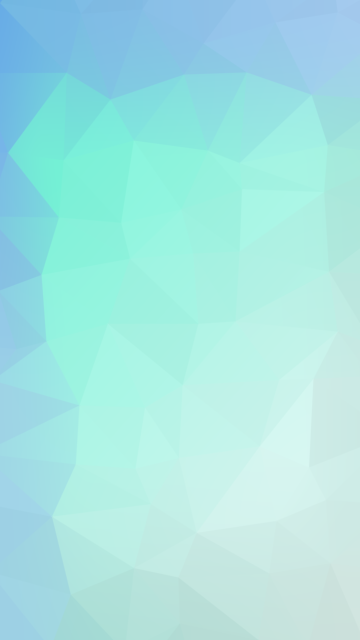
This background is drawn by a Shadertoy shader. Its source:

```glsl
const vec2 GRID = vec2(5.6, 10.4);      // facets across and up the canvas
const float JITTER = 0.36;              // corner scatter, in cells
const float FACET_SLOPE = 0.35;         // 0 = flat facets, 1 = smooth gradient
const float FACET_CONTRAST = 0.022;     // random brightness range per facet
const float EDGE_SHADE = 0.045;         // darkening along the right side

const vec3 MINT       = vec3(0.46, 0.95, 0.84);
const vec3 PALE       = vec3(0.84, 0.96, 0.94);
const vec3 SKY_LEFT   = vec3(0.41, 0.70, 0.87);
const vec3 SKY_RIGHT  = vec3(0.64, 0.79, 0.93);
const vec3 RIM_TOP    = vec3(0.37, 0.64, 0.90);
const vec3 RIM_LOW    = vec3(0.62, 0.82, 0.90);
const vec3 FLOOR_LEFT = vec3(0.60, 0.86, 0.82);
const vec3 FLOOR_RIGHT = vec3(0.81, 0.88, 0.86);

float hash(vec2 p) {
    return fract(sin(dot(p, vec2(127.1, 311.7))) * 43758.5);
}

// Smooth colour field beneath the facets
vec3 gradient(vec2 uv) {
    uv = clamp(uv, 0.0, 1.0);
    float x = uv.x;
    float depth = 1.0 - uv.y;

    // Diagonal body, from mint to pale
    float paleness = clamp(0.74 * x + 1.16 * depth - 0.42, 0.0, 1.0);
    vec3 color = mix(MINT, PALE, paleness);
    color -= EDGE_SHADE * smoothstep(0.8, 1.0, x);

    // Blue top and muted bottom
    vec3 sky = mix(SKY_LEFT, SKY_RIGHT, pow(x, 0.8));
    color = mix(sky, color, smoothstep(0.04, 0.26, depth));
    vec3 ground = mix(FLOOR_LEFT, FLOOR_RIGHT, x);
    color = mix(color, ground, smoothstep(0.72, 1.02, depth));

    // Blue left rim, widening downwards
    vec3 rim = mix(RIM_TOP, RIM_LOW, min(1.6 * depth, 1.0));
    float rimWidth = 0.08 + 0.23 * depth;
    return mix(rim, color, smoothstep(0.0, rimWidth, x));
}

// Grid corner moved by a random offset
vec2 corner(vec2 id) {
    vec2 offset = vec2(hash(id), hash(id + 57.3)) * 2.0 - 1.0;
    return id + JITTER * offset;
}

// Signed distance to a line, positive on the left of a -> b
float side(vec2 p, vec2 a, vec2 b) {
    vec2 e = normalize(b - a);
    vec2 q = p - a;
    return e.x * q.y - e.y * q.x;
}

// Adds one counter-clockwise triangle: rgb = weighted colour, a = weight
void addFacet(inout vec4 sum, vec2 p, vec2 a, vec2 b, vec2 c, float blur) {
    float inside = min(side(p, a, b), min(side(p, b, c), side(p, c, a)));
    float weight = smoothstep(-blur, blur, inside);
    if (weight <= 0.0) return;
    vec2 center = (a + b + c) / 3.0;
    vec3 color = gradient(mix(center, p, FACET_SLOPE) / GRID);
    color += FACET_CONTRAST * (hash(floor(center * 64.0)) - 0.5);
    sum += vec4(color, 1.0) * weight;
}

void mainImage(out vec4 fragColor, in vec2 fragCoord) {
    vec2 p = fragCoord / iResolution.xy * GRID;
    float blur = 0.8 * GRID.y / iResolution.y;
    vec4 sum = vec4(0.0);

    // Split each nearby quad along its shorter diagonal
    for (int j = -1; j <= 1; j++) {
        for (int i = -1; i <= 1; i++) {
            vec2 id = floor(p) + vec2(i, j);
            vec2 a = corner(id);
            vec2 b = corner(id + vec2(1, 0));
            vec2 c = corner(id + vec2(1, 1));
            vec2 d = corner(id + vec2(0, 1));
            if (distance(a, c) < distance(b, d)) {
                addFacet(sum, p, a, b, c, blur);
                addFacet(sum, p, a, c, d, blur);
            } else {
                addFacet(sum, p, a, b, d, blur);
                addFacet(sum, p, b, c, d, blur);
            }
        }
    }
    fragColor = vec4(sum.rgb / max(sum.a, 1e-4), 1.0);
}
```
